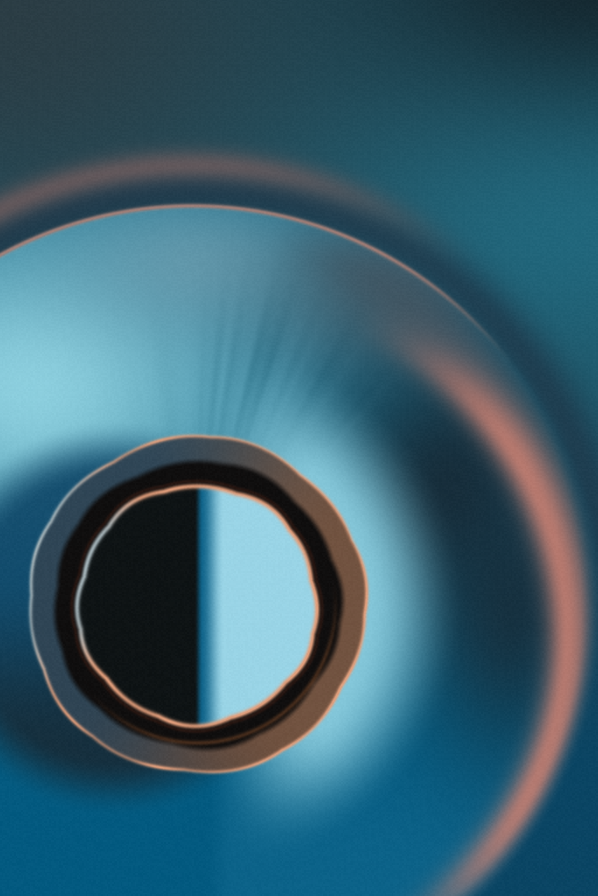
Give the GLSL for this background, as a Shadertoy shader.

```glsl
const vec3 PINK = vec3(0.76, 0.49, 0.44);
const vec3 COPPER = vec3(0.90, 0.63, 0.49);
const vec3 ICE = vec3(0.60, 0.83, 0.90);
const vec3 SHADE = vec3(0.09, 0.17, 0.22);

float hash(vec2 p) {
    return fract(sin(dot(p, vec2(127.1, 311.7))) * 43758.5453);
}

float noise(float x) {
    float i = floor(x), f = fract(x);
    return mix(hash(vec2(i, 3.0)), hash(vec2(i + 1.0, 3.0)), f * f * (3.0 - 2.0 * f));
}

// Soft elliptical spot
float blob(vec2 p, vec2 center, vec2 radius) {
    vec2 d = (p - center) / radius;
    return exp(-dot(d, d));
}

// Soft stroke along distance zero
float stroke(float d, float width) {
    return exp(-d * d / (width * width));
}

// Filled shape where the distance is negative
float fill(float d, float soft) {
    return 1.0 - smoothstep(-soft, soft, d);
}

// Angular fade around a heading given in degrees
float sector(vec2 v, float heading, float low, float high) {
    float a = radians(heading);
    return smoothstep(low, high, dot(normalize(v + 1e-5), vec2(cos(a), sin(a))));
}

// Uneven, faceted outline offset
float wobble(float a, float phase) {
    return 0.0035 * abs(sin(a * 6.0 + phase + 0.5 * sin(a * 2.0)))
         + 0.0025 * sin(a * 5.0 + phase * 2.0) - 0.002;
}

vec3 backdrop(vec2 p, vec2 v) {
    float r = length(v);
    vec3 col = mix(vec3(0.04, 0.27, 0.39), vec3(0.12, 0.33, 0.40), smoothstep(0.2, 0.9, p.y));
    col = mix(col, vec3(0.13, 0.43, 0.52), 0.9 * blob(p, vec2(0.92, 1.16), vec2(0.45, 0.26)));
    col = mix(col, vec3(0.17, 0.24, 0.27), blob(p, vec2(0.0, 1.5), vec2(0.62, 0.45)));
    col = mix(col, vec3(0.08, 0.15, 0.18), blob(p, vec2(1.0, 1.56), vec2(0.42, 0.24)));
    // Dark groove and blurred outer halo
    col = mix(col, vec3(0.12, 0.22, 0.29), 0.8 * stroke(r - 0.695, 0.045) * sector(v, 70.0, -0.1, 0.6));
    return mix(col, vec3(0.46, 0.37, 0.37), 0.75 * stroke(r - 0.738, 0.026) * sector(v, 112.0, 0.45, 0.95));
}

vec3 bowl(vec2 p, vec2 v) {
    float r = length(v);
    vec3 col = mix(vec3(0.01, 0.35, 0.50), vec3(0.08, 0.39, 0.50), smoothstep(0.1, 0.8, p.y));
    col += 0.035 * smoothstep(0.34, 0.39, p.x) * fill(p.y - 0.2, 0.15);

    // Broad reflections and shadow
    col = mix(col, vec3(0.55, 0.81, 0.87), blob(p, vec2(0.05, 0.85), vec2(0.37, 0.28)));
    col = mix(col, vec3(0.43, 0.62, 0.69), 0.75 * blob(p, vec2(0.34, 1.06), vec2(0.23, 0.12)));
    col = mix(col, vec3(0.28, 0.37, 0.42), 0.85 * blob(p, vec2(0.66, 1.01), vec2(0.19, 0.13)));
    col = mix(col, SHADE, 0.95 * blob(p, vec2(0.75, 0.69), vec2(0.19, 0.23)));
    col = mix(col, SHADE, 0.85 * blob(p, vec2(0.86, 0.48), vec2(0.14, 0.24)));

    // Faint radial streaks
    float rays = noise(atan(v.y, v.x) * 34.0) - 0.5;
    col += 0.10 * rays * blob(p, vec2(0.44, 0.85), vec2(0.14, 0.13));

    // Bright crescent beside the ring
    float crescent = fill(r - 0.375, 0.085) * sector(v, 2.0, 0.05, 0.75);
    col = mix(col, vec3(0.54, 0.80, 0.87), 0.95 * crescent);

    // Round shadow behind the ring
    vec3 shadow = mix(SHADE, vec3(0.06, 0.28, 0.41), smoothstep(0.25, 0.55, p.y));
    col = mix(col, shadow, 0.92 * fill(length(p - vec2(0.195, 0.465)) - 0.285, 0.05));

    // Grey veil and pink inner band
    col = mix(col, vec3(0.25, 0.33, 0.38), 0.75 * stroke(r - 0.625, 0.045) * sector(v, 38.0, 0.75, 0.98));
    vec2 b = p - vec2(0.381, 0.436);
    float d = length(b) - 0.568;
    float band = stroke(d, d < 0.0 ? 0.032 : 0.043) * sector(b, 2.0, 0.38, 0.88);
    return mix(col, PINK, 0.92 * band);
}

vec3 hole(vec2 p) {
    vec3 light = mix(vec3(0.06, 0.39, 0.54), ICE, smoothstep(0.335, 0.375, p.x));
    return mix(vec3(0.055, 0.075, 0.08), light, smoothstep(0.325, 0.339, p.x));
}

vec3 ring(vec3 col, vec2 p, float px) {
    vec2 v = p - vec2(0.330, 0.487);
    float a = atan(v.y, v.x), r = length(v);
    float outer = r - 0.281 - wobble(a, 0.4);
    float inner = r - 0.199 - wobble(a, 1.7);
    float warm = sector(v, -15.0, -0.6, 0.8);

    // Translucent wall, dark lip and opening
    vec3 wall = mix(vec3(0.19, 0.27, 0.33), vec3(0.44, 0.30, 0.22), warm);
    col = mix(col, wall, 0.95 * fill(outer, px));
    float lip = r - 0.240 - wobble(a, 0.9);
    col = mix(col, vec3(0.06, 0.055, 0.055), fill(lip, 0.007));
    col += vec3(0.20, 0.11, 0.05) * stroke(r - 0.231, 0.004) * sector(v, -65.0, 0.2, 0.9);
    col = mix(col, hole(p), fill(inner, px));

    // Glinting copper rims
    float glint = 0.55 + 0.45 * noise(a * 5.0 + 20.0);
    vec3 rim = mix(COPPER, vec3(0.58, 0.72, 0.78), 0.8 * sector(v, 165.0, 0.65, 0.95));
    col = mix(col, rim, glint * stroke(outer, 0.0035));
    col = mix(col, rim, (0.65 + 0.35 * glint) * stroke(inner, 0.0045));
    return mix(col, vec3(0.20, 0.10, 0.07), 0.6 * stroke(inner - 0.009, 0.003));
}

void mainImage(out vec4 fragColor, in vec2 fragCoord) {
    vec2 p = fragCoord / iResolution.x;
    float px = 1.2 / iResolution.x;
    vec2 v = p - vec2(0.322, 0.484);
    float edge = length(v) - 0.670;

    // Large bowl over the backdrop
    float soft = mix(0.022, 0.005, sector(v, 95.0, 0.0, 0.7));
    vec3 col = mix(backdrop(p, v), bowl(p, v), fill(edge, soft));
    col = mix(col, vec3(0.72, 0.52, 0.47), 0.8 * stroke(edge, 0.004) * sector(v, 92.0, 0.55, 0.9));
    col = ring(col, p, px);

    // Fine grain
    col += 0.018 * (hash(floor(p * 342.0)) - 0.5);
    fragColor = vec4(clamp(col, 0.0, 1.0), 1.0);
}
```
